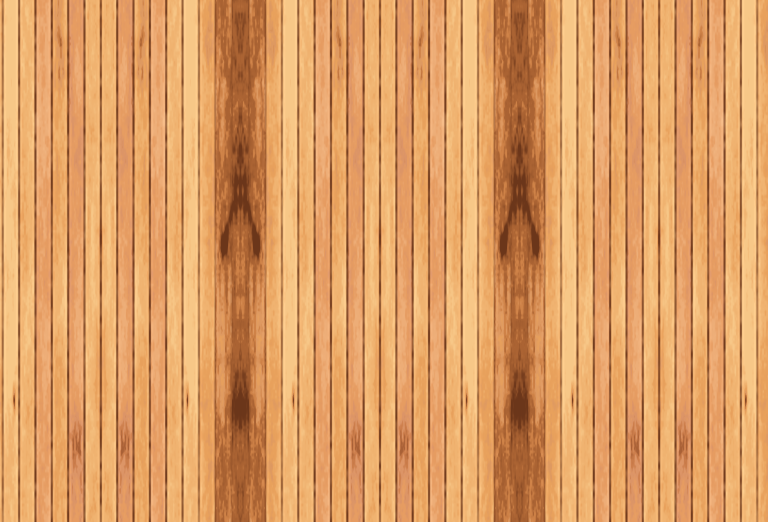
Write a Shadertoy shader that draws this texture.

```glsl
// Mirrored vertical timber planks with grain, dark seams, knots and cracks.
#define PERIOD 0.3635        // mirrored repeat, in canvas widths
#define AXIS 0.4948          // position of a light mirror axis
#define PLANKS 8.54          // planks per half repeat
#define SEAM_HALF 0.0010     // half width of a seam
#define SEAM_DEPTH 0.85      // darkness of the seams
#define GRAIN 0.24           // fine fibre contrast
#define STREAK 0.26          // long streak contrast
#define CLOUD 0.34           // broad stain contrast

const vec3 BARK  = vec3(0.42, 0.21, 0.10);
const vec3 UMBER = vec3(0.67, 0.39, 0.20);
const vec3 RUST  = vec3(0.81, 0.51, 0.28);
const vec3 TAN   = vec3(0.87, 0.60, 0.38);
const vec3 AMBER = vec3(0.91, 0.63, 0.36);
const vec3 GOLD  = vec3(0.94, 0.70, 0.44);
const vec3 PALE  = vec3(0.97, 0.78, 0.53);

// Base tone of each plank, from the light axis to the dark axis
const float TONES[9] = float[9](0.66, 0.42, 0.62, 0.58, 0.72, 0.88, 0.56, 0.20, -0.02);

float hash(vec2 p) {
    return fract(sin(dot(p, vec2(12.99, 78.23))) * 43758.5);
}

float noise(vec2 p) {
    vec2 i = floor(p), f = fract(p);
    f = f * f * (3.0 - 2.0 * f);
    return mix(mix(hash(i), hash(i + vec2(1, 0)), f.x),
               mix(hash(i + vec2(0, 1)), hash(i + vec2(1, 1)), f.x), f.y);
}

// Soft elliptical spot
float spot(vec2 p, vec2 center, vec2 size) {
    vec2 q = (p - center) / size;
    return exp(-dot(q, q));
}

// Wood colour from dark (0) to pale (1); negative tones reach bark
vec3 woodColor(float t) {
    vec3 c = mix(BARK, UMBER, smoothstep(-0.40, 0.02, t));
    c = mix(c, RUST,  smoothstep(0.02, 0.16, t));
    c = mix(c, TAN,   smoothstep(0.16, 0.29, t));
    c = mix(c, AMBER, smoothstep(0.29, 0.45, t));
    c = mix(c, GOLD,  smoothstep(0.45, 0.66, t));
    return mix(c, PALE, smoothstep(0.66, 0.95, t));
}

// Darkening from knots, stains and cracks; x runs from the light axis
float blemishes(vec2 p) {
    float fromDark = PERIOD * 0.5 - p.x;
    vec2 q = vec2(fromDark, p.y);
    float ragged = 0.4 + 1.1 * noise(p * vec2(330.0, 70.0));

    // Arched knot and stains around the dark axis
    float arch = (p.y - 0.417 + 130.0 * fromDark * fromDark) / 0.013;
    float dark = 0.40 * exp(-arch * arch) * smoothstep(0.027, 0.018, fromDark);
    dark += 0.62 * spot(q, vec2(0.021, 0.362), vec2(0.006, 0.016));
    dark += 0.38 * spot(q, vec2(0.0, 0.450), vec2(0.010, 0.050));
    dark += 0.34 * spot(q, vec2(0.0, 0.145), vec2(0.011, 0.030));
    dark += 0.20 * spot(q, vec2(0.0, 0.620), vec2(0.026, 0.170));

    // Stains and fine cracks on the lighter planks
    dark += 0.42 * spot(p, vec2(0.052, 0.600), vec2(0.008, 0.060));
    dark += 0.30 * spot(p, vec2(0.030, 0.105), vec2(0.008, 0.040));
    dark += 0.26 * spot(p, vec2(0.139, 0.620), vec2(0.007, 0.050));
    dark += 0.35 * spot(p, vec2(0.111, 0.175), vec2(0.004, 0.040));
    dark += 0.70 * spot(p, vec2(0.113, 0.162), vec2(0.0016, 0.018));
    dark += 0.80 * spot(p, vec2(0.0, 0.371), vec2(0.0022, 0.014));
    return dark * ragged;
}

void mainImage(out vec4 fragColor, in vec2 fragCoord) {
    vec2 p = fragCoord / iResolution.x;
    float pixel = 1.0 / iResolution.x;

    // Fold the plane into one mirrored half repeat
    p.x = abs(mod(p.x - AXIS + PERIOD * 0.5, PERIOD) - PERIOD * 0.5);
    float plankWidth = PERIOD * 0.5 / PLANKS;
    float across = p.x / plankWidth;
    int plank = int(min(floor(across), 8.0));
    float id = float(plank);

    // Grain, shifted separately for every plank
    vec2 g = p + vec2(0.0, 7.3 * hash(vec2(id, 3.0)));
    g.x += 0.0025 * (noise(g * vec2(40.0, 9.0)) - 0.5);
    float tone = TONES[plank];
    tone += GRAIN * (noise(g * vec2(420.0, 75.0)) - 0.5);
    tone += 0.5 * GRAIN * (noise(g * vec2(500.0, 260.0)) - 0.5);
    tone += STREAK * (noise(g * vec2(190.0, 11.0)) - 0.5);
    tone += CLOUD * (noise(g * vec2(70.0, 8.0)) - 0.5);
    tone -= blemishes(p);

    // Odd planks near the light axis are slightly rosier
    vec3 color = woodColor(tone);
    if (plank == 1 || plank == 3) color *= vec3(0.99, 0.97, 1.06);

    // Seams fade toward the dark axis, with worn edges and a pale lip
    float seam = floor(across + 0.5);
    float offset = (across - seam) * plankWidth;
    float wear = 0.65 + 0.5 * noise(vec2(seam * 9.0, p.y * 110.0));
    float depth = SEAM_DEPTH * mix(1.0, 0.3, smoothstep(4.0, 8.0, seam)) * wear;
    float line = 1.0 - smoothstep(SEAM_HALF - 0.5 * pixel, SEAM_HALF + pixel, abs(offset));
    float lip = exp(-pow((abs(offset) - 0.0032) / 0.0012, 2.0));
    color += 0.03 * lip * step(seam, 7.0);
    color = mix(color, BARK, clamp(line * depth, 0.0, 1.0));

    fragColor = vec4(clamp(color, 0.0, 1.0), 1.0);
}
```
